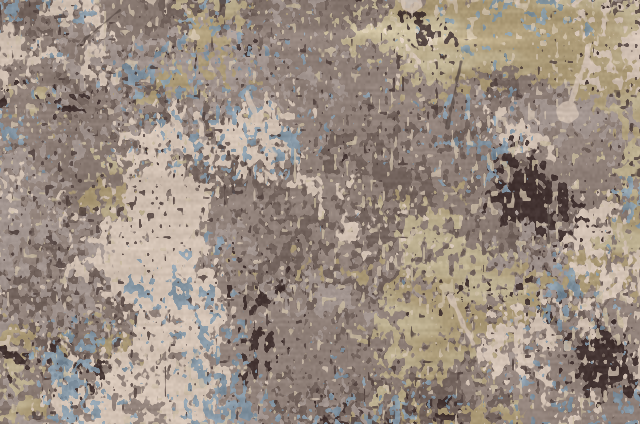
Write a Shadertoy shader that draws this texture.

```glsl
// A worn, abstract woven rug: ragged stains of gold, cream, umber and blue on taupe.
// Each stain thresholds broad noise roughened by fine grain; a few soft ellipses
// weight the composition, then flecks, brush strokes and weave are laid on top.

const vec3 TAUPE      = vec3(0.55, 0.49, 0.46);
const vec3 DARK_TAUPE = vec3(0.43, 0.37, 0.345);
const vec3 PALE_TAUPE = vec3(0.65, 0.60, 0.58);
const vec3 GOLD       = vec3(0.67, 0.60, 0.45);
const vec3 PALE_GOLD  = vec3(0.76, 0.71, 0.58);
const vec3 CREAM      = vec3(0.82, 0.755, 0.70);
const vec3 UMBER      = vec3(0.24, 0.18, 0.175);
const vec3 BLUE       = vec3(0.50, 0.59, 0.66);

const vec2  GRAIN_SCALE = vec2(78.0, 62.0);  // slightly upright grains
const float EDGE        = 0.022;             // softness of stain borders
const float WEAVE       = 0.05;              // strength of thread shading
const int   STROKES     = 8;

float hash(vec2 p) {
    vec3 q = fract(vec3(p.xyx) * 0.1031);
    q += dot(q, q.yzx + 33.33);
    return fract((q.x + q.y) * q.z);
}

float noise(vec2 p) {
    vec2 i = floor(p), f = fract(p);
    f = f * f * (3.0 - 2.0 * f);
    vec2 e = vec2(1.0, 0.0);
    return mix(mix(hash(i), hash(i + e.xy), f.x),
               mix(hash(i + e.yx), hash(i + e.xx), f.x), f.y);
}

float fbm(vec2 p, int octaves) {
    float sum = 0.0, total = 0.0, amp = 1.0;
    for (int i = 0; i < octaves; i++) {
        sum += amp * noise(p);
        total += amp;
        amp *= 0.5;
        p = mat2(1.6, 1.2, -1.2, 1.6) * p + 7.3;
    }
    return sum / total;
}

// Broad noise with ragged, grainy detail, centred on 0.5
float ragged(vec2 p, vec2 scale, float grit, float seed) {
    float broad = fbm(p * scale + seed * 17.0, 5);
    float grain = fbm(p * GRAIN_SCALE + seed * 31.0, 2);
    return broad + grit * (grain - 0.5);
}

float cover(float field, float threshold) {
    return smoothstep(threshold - EDGE, threshold + EDGE, field);
}

// Soft elliptical weight
float blob(vec2 p, vec2 centre, vec2 radius) {
    vec2 d = (p - centre) / radius;
    return exp(-dot(d, d));
}

float segment(vec2 p, vec2 a, vec2 b) {
    vec2 d = b - a;
    return length(p - a - d * clamp(dot(p - a, d) / dot(d, d), 0.0, 1.0));
}

void mainImage(out vec4 fragColor, in vec2 fragCoord) {
    vec2 p = fragCoord / iResolution.y;
    float aspect = iResolution.x / iResolution.y;

    // Taupe ground, stained and rubbed
    vec3 col = TAUPE + 0.13 * (fbm(p * 5.0, 4) - 0.5);
    col = mix(col, DARK_TAUPE, 0.9 * cover(ragged(p, vec2(4.0, 5.0), 0.65, 1.0), 0.62));
    col = mix(col, PALE_TAUPE, 0.85 * cover(ragged(p, vec2(4.0, 7.0), 0.7, 2.0), 0.63));

    // Gold: a broad band along the top and a lower patch
    float goldField = ragged(p, vec2(4.0, 5.5), 0.45, 3.0)
        + 0.26 * blob(p, vec2(1.08, 0.91), vec2(0.5, 0.13))
        + 0.18 * blob(p, vec2(1.12, 0.25), vec2(0.2, 0.13));
    vec3 gold = mix(GOLD, PALE_GOLD, smoothstep(0.35, 0.7, fbm(p * vec2(6.0, 16.0) + 5.0, 4)));
    col = mix(col, gold, 0.92 * cover(goldField, 0.66));

    // Cream: one large worn patch and loose islands
    float creamWeight = blob(p, vec2(0.40, 0.25), vec2(0.18, 0.29));
    float creamField = ragged(p, vec2(5.0, 4.5), 0.42, 4.0) + 0.38 * creamWeight;
    col = mix(col, CREAM + 0.08 * (fbm(p * 9.0, 3) - 0.5), cover(creamField, 0.71));

    // Umber pools, heaviest at the right
    float umberField = ragged(p, vec2(5.0, 6.5), 0.55, 5.0)
        + 0.27 * blob(p, vec2(1.27, 0.51), vec2(0.19, 0.11))
        + 0.24 * blob(p, vec2(1.43, 0.10), vec2(0.12, 0.15)) - 0.15 * creamWeight;
    col = mix(col, UMBER, 0.93 * cover(umberField, 0.76));

    // Blue crumbs
    float blueField = ragged(p, vec2(6.0), 0.85, 6.0) + 0.05 * creamWeight;
    col = mix(col, BLUE + 0.16 * (noise(p * 40.0) - 0.5), 0.85 * cover(blueField, 0.77));

    // Pale and dark flecks, gathered in drifts
    float drift = 0.3 * (fbm(p * 4.0 + 61.0, 3) - 0.5);
    float pale = noise(p * vec2(105.0, 68.0) + 13.0) + drift;
    float dark = noise(p * vec2(100.0, 75.0) + 47.0) - drift;
    col = mix(col, mix(PALE_GOLD, CREAM, noise(p * 8.0)), 0.8 * smoothstep(0.8, 0.88, pale));
    col = mix(col, mix(UMBER, DARK_TAUPE, 0.4), 0.85 * smoothstep(0.87, 0.94, dark));

    // Thin scraped strokes, some ending in a round dab
    float rough = 0.007 * (noise(p * 70.0) - 0.5);
    for (int i = 0; i < STROKES; i++) {
        float k = float(i) + 3.0;
        vec2 a = vec2(hash(vec2(k, 1.0)) * aspect, hash(vec2(k, 2.0)));
        float angle = mix(0.6, 2.4, hash(vec2(k, 3.0)));
        vec2 b = a + mix(0.07, 0.17, hash(vec2(k, 4.0))) * vec2(cos(angle), sin(angle));
        bool twig = i % 3 == 0;
        float d = segment(p, a, b) - (twig ? 0.003 : 0.006);
        if (i % 4 == 1) d = min(d, length(p - a) - 0.026);
        col = mix(col, twig ? DARK_TAUPE * 0.85 : CREAM, 0.85 * smoothstep(0.002, -0.002, d + rough));
    }

    // Silky horizontal sheen and thread shading
    float sheen = blob(p, vec2(1.0, 0.915), vec2(0.6, 0.03));
    col += 0.13 * sheen * noise(p * vec2(7.0, 30.0));
    col += WEAVE * (noise(p * vec2(9.0, 150.0)) - 0.5);
    col += WEAVE * (noise(p * vec2(170.0, 140.0)) - 0.5);

    fragColor = vec4(clamp(col, 0.0, 1.0), 1.0);
}
```
